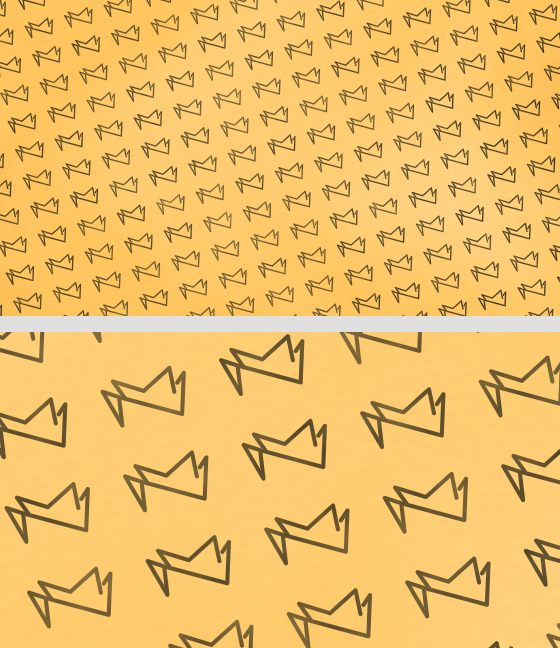
Top, the full canvas; bottom, a detail of the centre.
Reproduce this pattern procedurally as a WebGL 1 fragment shader.

```glsl
precision highp float;
uniform vec2 u_resolution;

// Lengths are fractions of the canvas height
#define PITCH vec2(0.1294, 0.0924)
#define TILT 0.2605
#define ANCHOR vec2(0.671, 0.868)
#define HALF_WIDTH 0.0435
#define STROKE 0.0043
#define PAPER_DEEP vec3(1.0, 0.775, 0.37)
#define PAPER_PALE vec3(1.0, 0.84, 0.545)
#define STAIN vec3(0.98, 0.72, 0.31)
#define INK vec3(0.20, 0.17, 0.09)
#define WEAR 0.34

vec2 hash2(vec2 p) {
  return fract(sin(vec2(dot(p, vec2(127.1, 311.7)),
                        dot(p, vec2(269.5, 183.3)))) * 43758.5);
}

// Distance to the nearest scattered cell point
float cellular(vec2 p) {
  vec2 cell = floor(p);
  float nearest = 2.0;
  for (int j = -1; j <= 1; j++) {
    for (int i = -1; i <= 1; i++) {
      vec2 c = cell + vec2(float(i), float(j));
      nearest = min(nearest, length(c + hash2(c) - p));
    }
  }
  return nearest;
}

// Warped layered sines, about -1 to 1
float wash(vec2 p) {
  float sum = 0.0;
  float amp = 0.5;
  for (int i = 0; i < 4; i++) {
    p += 0.6 * sin(p.yx * 1.3 + float(i));
    sum += amp * sin(p.x + 1.7) * cos(p.y - 0.6);
    p = mat2(1.5, 1.1, -1.1, 1.5) * p;
    amp *= 0.55;
  }
  return sum;
}

float segment(vec2 p, vec2 a, vec2 b) {
  vec2 ab = b - a;
  return length(p - a - ab * clamp(dot(p - a, ab) / dot(ab, ab), 0.0, 1.0));
}

// Folded paper bird, one unit from centre to tail
float foldedBird(vec2 p) {
  vec2 tail = vec2(-1.0, 0.08);
  vec2 foot = vec2(-0.52, -0.74);
  vec2 hip = vec2(-0.60, -0.05);
  vec2 breast = vec2(0.93, -0.46);
  vec2 head = vec2(0.97, 0.54);
  vec2 backWing = vec2(-0.75, 0.33);
  vec2 valley = vec2(0.0, 0.10);
  vec2 peak = vec2(0.62, 0.66);

  // Body, leg and neck
  float d = segment(p, tail, hip);
  d = min(d, segment(p, hip, breast));
  d = min(d, segment(p, tail, foot));
  d = min(d, segment(p, foot, hip));
  d = min(d, segment(p, breast, head));
  d = min(d, segment(p, head, vec2(0.81, 0.30)));

  // Wings
  d = min(d, segment(p, vec2(-0.47, -0.06), backWing));
  d = min(d, segment(p, backWing, valley));
  d = min(d, segment(p, valley, peak));
  return min(d, segment(p, peak, vec2(0.74, 0.08)));
}

vec3 paper(vec2 p, float aspect) {
  vec2 c = (p - vec2(0.60 * aspect, 0.5)) / vec2(aspect, 1.0);
  float pale = 0.60 - 1.7 * dot(c, c) + 0.5 * wash(p * 3.2);
  vec3 col = mix(PAPER_DEEP, PAPER_PALE, clamp(pale, 0.0, 1.0));

  // Stains gather at the left and right borders
  float border = smoothstep(0.36, 0.52, abs(p.x / aspect - 0.5));
  float blotch = smoothstep(-0.2, 0.5, wash(p * 5.0 + 4.0));
  col = mix(col, STAIN, 0.5 * border * blotch);

  // Fibres
  float grain = cellular(p * vec2(45.0, 110.0)) - 0.5;
  return col * (1.0 + 0.025 * grain);
}

void main() {
  float pixel = 1.0 / u_resolution.y;
  float aspect = u_resolution.x * pixel;
  vec2 p = gl_FragCoord.xy * pixel;

  // Tilted grid with upright birds
  float c = cos(TILT);
  float s = sin(TILT);
  vec2 d = p - ANCHOR;
  vec2 grid = vec2(c * d.x + s * d.y, c * d.y - s * d.x) / PITCH;
  vec2 id = floor(grid + 0.5);
  vec2 q = (grid - id) * PITCH;
  q = vec2(c * q.x - s * q.y, s * q.x + c * q.y);

  float dist = foldedBird(q / HALF_WIDTH) * HALF_WIDTH - 0.5 * STROKE;
  float line = clamp(0.5 - dist / pixel, 0.0, 1.0);

  // Uneven ink, fuller toward the sides
  float fade = 0.4 * hash2(id).x + 0.6 * cellular(p * 22.0);
  float ink = 0.84 + 0.3 * abs(p.x / aspect - 0.42) - WEAR * fade;
  gl_FragColor = vec4(mix(paper(p, aspect), INK, line * ink), 1.0);
}
```
